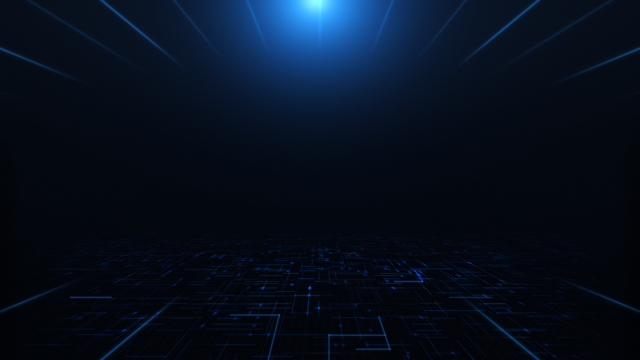
Give the GLSL for this background, as a Shadertoy shader.

```glsl
float hash(vec2 p) {
    return fract(sin(dot(p, vec2(127.1, 311.7))) * 43758.5453);
}

float softLine(float d, float width) {
    return exp(-d * d / (width * width));
}

float segment(vec2 p, vec2 a, vec2 b) {
    vec2 pa = p - a, ba = b - a;
    float h = clamp(dot(pa, ba) / dot(ba, ba), 0.0, 1.0);
    return softLine(length(pa - ba * h), 0.0024);
}

// Beams on evenly spaced perspective tracks; every third one is strong
float beams(vec2 p, bool ceiling) {
    float dy = abs(p.y - 0.5) + 1e-4;
    float track = round(p.x / dy / 0.405);
    float k = abs(track);
    float u = track * 0.405;
    float d = abs(p.x - u * dy) / sqrt(1.0 + u * u);
    bool major = mod(k, 3.0) < 0.5;
    float strength = major ? (k < 0.5 ? 0.3 : 0.9) : (k < 5.0 ? 0.28 : 0.0);
    if (k > 7.0) strength *= 0.35;
    if (k > 13.0 || (!ceiling && (!major || k < 1.0 || k > 7.0))) strength = 0.0;
    float start = 0.34 - 0.015 * k;
    float fade = smoothstep(start, start + 0.13, dy);
    return strength * fade * (softLine(d, 0.0032) + 0.2 * softLine(d, 0.009));
}

// Broken circuit traces on the floor plane, in three grid sizes
vec3 circuits(vec2 p) {
    float dy = max(0.5 - p.y, 0.01);
    vec2 plane = vec2(p.x, 1.0) / dy;
    vec3 light = vec3(0.0);
    for (int i = 0; i < 3; i++) {
        float layer = float(i);
        vec2 size = vec2(0.19, 0.23) / (1.0 + 0.6 * layer);
        vec2 q = plane / size + layer * 17.3;
        vec2 cell = floor(q);
        vec2 off = abs(fract(q) - 0.5) * size * vec2(dy, dy * dy);
        float along = hash(vec2(cell.x, floor(cell.y / 3.0)) + layer);
        float across = hash(vec2(floor(cell.x / 2.0), cell.y) + 41.0 + layer);
        float lines = softLine(off.x, 0.0018) * smoothstep(0.62, 1.0, along)
                    + softLine(off.y, 0.0018) * smoothstep(0.66, 1.0, across);
        float node = softLine(length(off), 0.004) * step(0.94, hash(cell + 7.0));
        light += lines * vec3(0.015, 0.085, 0.2) + node * vec3(0.04, 0.15, 0.5);
    }
    // Fine dot matrix
    vec2 dots = abs(fract(plane / 0.055) - 0.5) * 0.055 * vec2(dy, dy * dy);
    light += vec3(0.01, 0.04, 0.08) * softLine(length(dots), 0.002) * smoothstep(0.25, 0.45, dy);
    float patches = 0.45 + 0.75 * hash(floor(plane * vec2(1.6, 1.1)));
    return light * patches * smoothstep(0.12, 0.3, dy) * smoothstep(0.9, 0.35, abs(p.x));
}

void mainImage(out vec4 fragColor, in vec2 fragCoord) {
    vec2 p = (fragCoord - vec2(0.5 * iResolution.x, 0.0)) / iResolution.y;
    float side = smoothstep(0.1, 0.75, abs(p.x));

    // Dark room, a little lighter at the sides and the top
    vec3 color = vec3(0.007, 0.016, 0.036);
    color += vec3(0.007, 0.014, 0.021) * side * smoothstep(0.1, 0.6, p.y);
    color += vec3(0.012, 0.021, 0.034) * smoothstep(0.55, 1.0, p.y);

    // Overhead lamp: halo, blue body and pale core
    float d = length((p - vec2(-0.012, 1.0)) * vec2(0.92, 1.0));
    color += vec3(0.03, 0.075, 0.145) * softLine(d, 0.46);
    color += vec3(0.07, 0.35, 0.7) * softLine(d, 0.2);
    color += vec3(0.1, 0.28, 0.2) * softLine(d, 0.09);
    color += vec3(0.35, 0.25, 0.1) * softLine(d, 0.035);

    // Ceiling and floor beams
    color += vec3(0.045, 0.22, 0.38) * beams(p, p.y > 0.5);

    // Floor circuitry with a few brighter paths
    if (p.y < 0.5) {
        color += circuits(p);
        float vivid = segment(p, vec2(0.208, 0.218), vec2(0.285, 0.218))
                    + segment(p, vec2(0.285, 0.218), vec2(0.264, 0.248))
                    + segment(p, vec2(-0.692, 0.174), vec2(-0.581, 0.174))
                    + 0.6 * segment(p, vec2(0.361, 0.174), vec2(0.477, 0.174));
        float path = segment(p, vec2(0.025, 0.069), vec2(0.181, 0.069))
                   + segment(p, vec2(0.025, 0.069), vec2(0.025, 0.0))
                   + segment(p, vec2(0.164, 0.12), vec2(0.194, 0.03))
                   + segment(p, vec2(0.102, 0.03), vec2(0.194, 0.03))
                   + segment(p, vec2(-0.248, 0.125), vec2(-0.113, 0.125))
                   + segment(p, vec2(-0.113, 0.125), vec2(-0.144, 0.0));
        color += vivid * vec3(0.03, 0.16, 0.5) + path * vec3(0.03, 0.18, 0.36);
    }

    // Edge shading and fine grain against banding
    color *= 1.0 - 0.4 * smoothstep(0.82, 0.89, abs(p.x)) * smoothstep(0.75, 0.4, p.y);
    color += (hash(floor(p * 288.0)) - 0.5) * 0.004;
    fragColor = vec4(clamp(color, 0.0, 1.0), 1.0);
}
```
